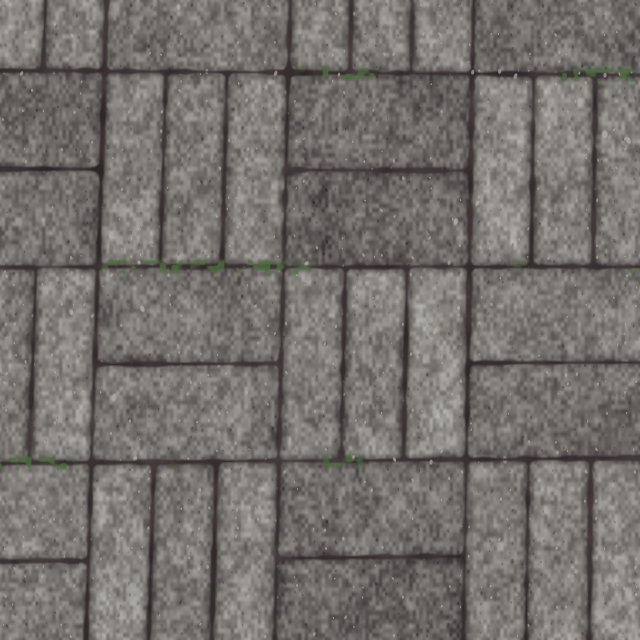
Write a three.js fragment shader that draws this texture.

```glsl
varying vec2 vUv;

const vec3 DARK_STONE = vec3(0.25, 0.23, 0.23);
const vec3 LIGHT_STONE = vec3(0.61, 0.60, 0.58);
const vec3 JOINT_COLOR = vec3(0.20, 0.165, 0.17);
const vec3 SPECK_COLOR = vec3(0.69, 0.68, 0.65);
const vec3 MOSS_COLOR = vec3(0.30, 0.43, 0.24);

const vec2 BLOCK_SIZE = vec2(0.2905, 0.3035);
const vec2 COLUMN_START = vec2(0.134, 0.167);   // at bottom, top
const vec2 COLUMN_PITCH = vec2(0.295, 0.2865);  // at bottom, top
const vec2 ROW_START = vec2(0.276, 0.284);      // at left, right
const vec2 ROW_PITCH = vec2(0.307, 0.2995);     // at left, right
const float UPRIGHT_BRICKS = 3.0;
const float FLAT_BRICKS = 2.0;

const float JOINT_HALF = 0.0032;
const float CORNER_RADIUS = 0.008;
const float EDGE_SOFTNESS = 0.0028;
const float EDGE_WOBBLE = 0.004;
const float BEVEL_WIDTH = 0.017;
const float UPRIGHT_TONE = 0.535;
const float FLAT_TONE = 0.450;
const float TONE_VARIATION = 0.07;

float hash(vec2 p) {
  vec3 q = fract(p.xyx * 0.1031);
  q += dot(q, q.yzx + 33.33);
  return fract((q.x + q.y) * q.z);
}

float noise(vec2 p) {
  vec2 i = floor(p);
  vec2 f = fract(p);
  f = f * f * (3.0 - 2.0 * f);
  float low = mix(hash(i), hash(i + vec2(1.0, 0.0)), f.x);
  float high = mix(hash(i + vec2(0.0, 1.0)), hash(i + 1.0), f.x);
  return mix(low, high, f.y);
}

float roundBox(vec2 p, vec2 halfSize, float radius) {
  vec2 q = abs(p) - halfSize + radius;
  return length(max(q, 0.0)) + min(max(q.x, q.y), 0.0) - radius;
}

// Soft spots, at most one in each cell
float scatter(vec2 uv, float cells, float chance, float seed) {
  vec2 id = floor(uv * cells) + seed;
  vec2 centre = 0.3 + 0.4 * vec2(hash(id), hash(id + 17.0));
  vec2 offset = fract(uv * cells) - centre;
  offset.x = offset.x * 1.5 + offset.y * (hash(id + 71.0) - 0.5);
  float size = mix(0.12, 0.28, hash(id + 31.0));
  float present = step(1.0 - chance, hash(id + 53.0));
  return present * (1.0 - smoothstep(0.4 * size, size, length(offset)));
}

void main() {
  // Slightly skewed grid of alternating blocks
  vec2 grid = vec2(
    (vUv.x - mix(COLUMN_START.x, COLUMN_START.y, vUv.y)) / mix(COLUMN_PITCH.x, COLUMN_PITCH.y, vUv.y),
    (vUv.y - mix(ROW_START.x, ROW_START.y, vUv.x)) / mix(ROW_PITCH.x, ROW_PITCH.y, vUv.x));
  vec2 block = floor(grid);
  float upright = mod(block.x + block.y, 2.0);

  // Brick inside its block
  vec2 split = mix(vec2(1.0, FLAT_BRICKS), vec2(UPRIGHT_BRICKS, 1.0), upright);
  vec2 cell = fract(grid) * split;
  vec2 brickId = block * 7.0 + floor(cell) + 40.0;
  vec2 brickSize = BLOCK_SIZE / split;
  vec2 local = (fract(cell) - 0.5) * brickSize;
  local += 0.0016 * (vec2(hash(brickId + 3.0), hash(brickId + 9.0)) - 0.5);
  float edge = roundBox(local, 0.5 * brickSize - JOINT_HALF, CORNER_RADIUS);
  edge += (noise(vUv * 45.0) - 0.5) * EDGE_WOBBLE;

  // Stone tone and grain
  float tone = mix(FLAT_TONE, UPRIGHT_TONE, upright);
  tone += (hash(brickId) - 0.5) * TONE_VARIATION;
  tone += (noise(vUv * 14.0 + brickId) - 0.5) * 0.09;
  tone += (noise(vUv * vec2(75.0, 55.0)) - 0.5) * 0.13;
  tone += (noise(vUv * vec2(190.0, 140.0) + 5.0) - 0.5) * 0.19;
  tone -= 0.09 * scatter(vUv, 62.0, 0.18, 11.0);

  // Worn, darker rims
  float rim = smoothstep(-BEVEL_WIDTH, 0.0, edge);
  tone *= 1.0 - mix(0.15, 0.26, upright) * rim * rim;
  vec3 color = mix(DARK_STONE, LIGHT_STONE, (tone - DARK_STONE.r) / (LIGHT_STONE.r - DARK_STONE.r));

  // Pale specks and larger chips
  color = mix(color, SPECK_COLOR, 0.65 * scatter(vUv, 66.0, 0.13, 23.0));
  color = mix(color, SPECK_COLOR, 0.85 * scatter(vUv, 30.0, 0.018, 37.0));

  // Joints with uneven dirt
  float joint = smoothstep(-EDGE_SOFTNESS, EDGE_SOFTNESS, edge);
  vec3 dirt = JOINT_COLOR * mix(0.8, 1.3, noise(vUv * 38.0 + 8.0));
  color = mix(color, dirt, joint * mix(0.75, 1.0, noise(vUv * 9.0 + 2.0)));

  // Grit and moss along the row joints
  float rowDistance = abs(fract(grid.y + 0.5) - 0.5) * BLOCK_SIZE.y;
  float nearRow = 1.0 - smoothstep(0.006, 0.014, rowDistance);
  color = mix(color, SPECK_COLOR, 0.7 * nearRow * scatter(vUv, 48.0, 0.12, 61.0));
  float clump = smoothstep(0.66, 0.78, noise(vUv * 11.0 + 30.0));
  float leaf = smoothstep(0.45, 0.75, noise(vUv * 110.0 + 4.0));
  color = mix(color, MOSS_COLOR, 0.8 * nearRow * clump * leaf);

  gl_FragColor = vec4(color, 1.0);
}
```
